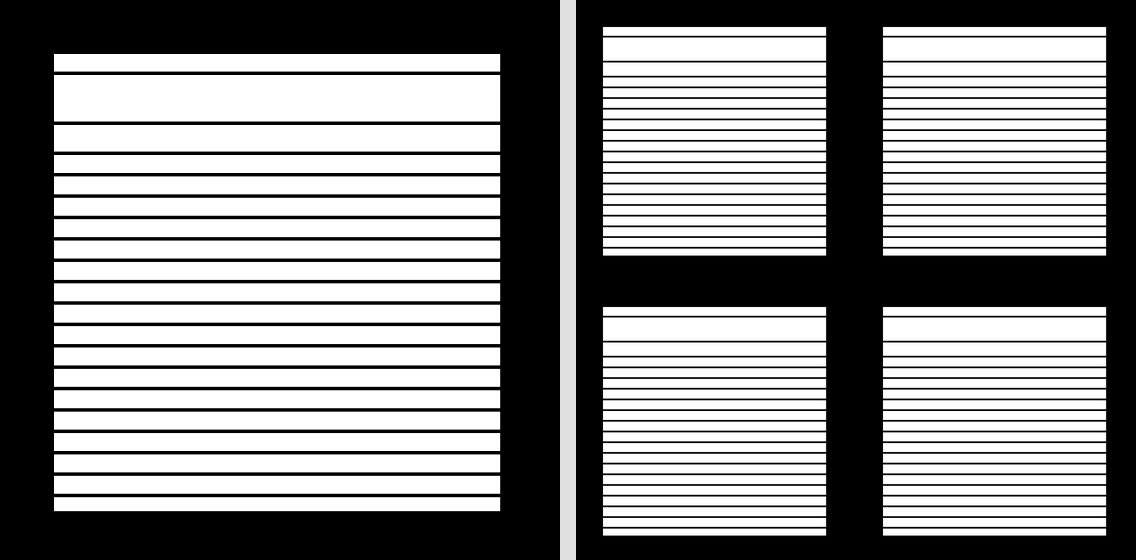
Left, the tile; right, the same tile 2 across and 2 down.
Write a Shadertoy shader that draws this pattern.

```glsl
// A white ruled panel on black: seventeen evenly spaced rules with two wider
// rows and a narrow header above. Rules are distances to the nearest line,
// cut out of a box; the solid black margin lets the tile wrap without a seam.

// Pixel coverage of a shape from its signed distance.
float coverage(float signedDist, float pixel) {
    return clamp(0.5 - signedDist / pixel, 0.0, 1.0);
}

// Distance to the nearest of the evenly spaced rules.
float evenRules(float y) {
    float spacing = 0.03819;
    float index = clamp(round((y - 0.1152) / spacing), 0.0, 16.0);
    return abs(y - 0.1152 - index * spacing);
}

void mainImage(out vec4 fragColor, in vec2 fragCoord) {
    vec2 uv = fragCoord / iResolution.xy;
    vec2 pixel = 1.0 / iResolution.xy;

    // Panel with crisp straight sides
    vec2 side = abs(uv - vec2(0.4948, 0.4954)) - vec2(0.3984, 0.4082);
    float panel = coverage(side.x, pixel.x) * coverage(side.y, pixel.y);

    // Even rules, then the two header rules
    float ruleDist = evenRules(uv.y);
    ruleDist = min(ruleDist, abs(uv.y - 0.7799));
    ruleDist = min(ruleDist, abs(uv.y - 0.8691));
    float rule = coverage(ruleDist - 0.00306, pixel.y);

    fragColor = vec4(vec3(panel * (1.0 - rule)), 1.0);
}
```
